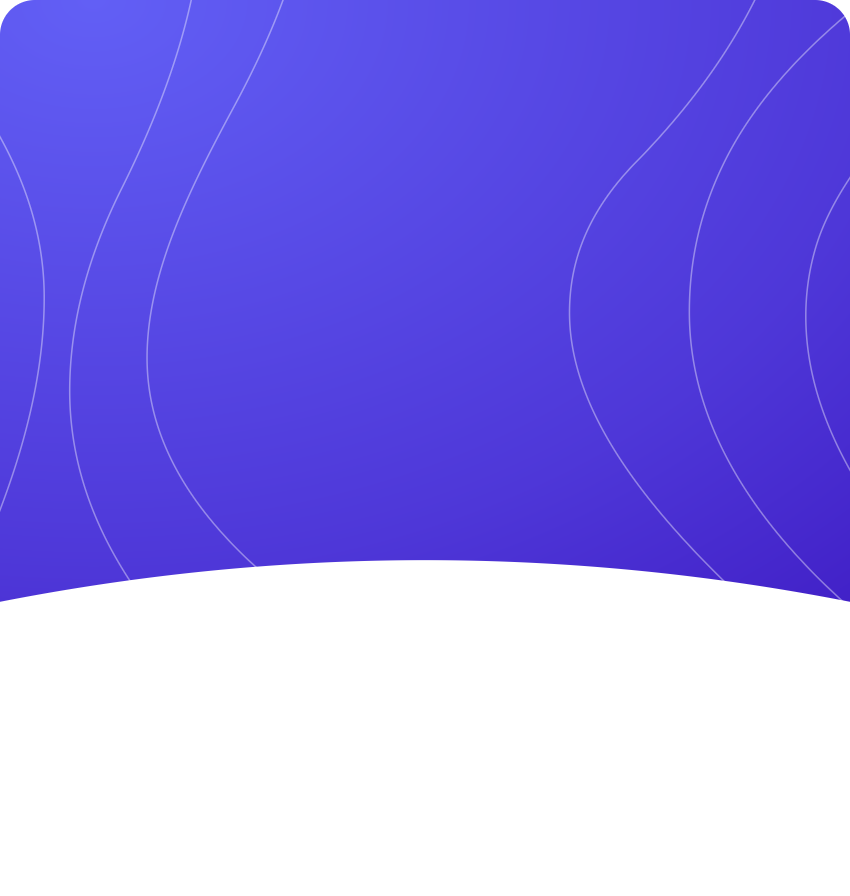
Write a WebGL 1 fragment shader that draws this background.

```glsl
precision highp float;

uniform vec2 u_resolution;

#define GLOW_CENTER vec2(0.11, 0.0)
#define GLOW_SIZE vec2(1.0, 0.709)
#define NEAR_COLOR vec3(0.384, 0.373, 0.961)
#define MID_COLOR vec3(0.306, 0.216, 0.847)
#define FAR_COLOR vec3(0.255, 0.125, 0.780)
#define MID_STOP 0.95
#define FAR_STOP 1.36
#define CORNER_RADIUS 0.041
#define ARC_TOP 0.659
#define ARC_DROP 0.049
#define LINE_WIDTH 0.0018
#define LINE_ALPHA 0.40

// Coverage of the inside of a shape from its signed distance
float cover(float dist, float pixel) {
  return clamp(0.5 - dist / pixel, 0.0, 1.0);
}

// Cubic from node a to node b, each (x, y, dx/dy); gives x and dx/dy at y
vec2 hermite(float y, vec3 a, vec3 b) {
  float span = b.y - a.y;
  float t = (y - a.y) / span;
  float rise = b.x - a.x;
  float quad = 3.0 * rise - span * (2.0 * a.z + b.z);
  float cube = span * (a.z + b.z) - 2.0 * rise;
  float x = a.x + t * (span * a.z + t * (quad + t * cube));
  float slope = a.z + t * (2.0 * quad + 3.0 * t * cube) / span;
  return vec2(x, slope);
}

// Thin strand running down through a joint and a vertical bulge
float strand(vec2 p, float pixel, vec3 top, vec3 joint, vec2 bulge, vec3 foot) {
  vec3 turn = vec3(bulge, 0.0);
  vec2 curve;
  if (p.y < joint.y) curve = hermite(p.y, top, joint);
  else if (p.y < turn.y) curve = hermite(p.y, joint, turn);
  else curve = hermite(p.y, turn, foot);
  float dist = abs(p.x - curve.x) / sqrt(1.0 + curve.y * curve.y);
  return cover(dist - 0.5 * LINE_WIDTH, pixel);
}

// Three strands on each side
float strands(vec2 p, float px) {
  float s = strand(p, px, vec3(0.0, 0.161, 0.55), vec3(0.039, 0.255, 0.275),
                   vec2(0.052, 0.350), vec3(0.0, 0.600, -0.38));
  s = max(s, strand(p, px, vec3(0.225, 0.0, -0.22), vec3(0.143, 0.222, -0.5),
                    vec2(0.082, 0.460), vec3(0.152, 0.682, 0.65)));
  s = max(s, strand(p, px, vec3(0.333, 0.0, -0.37), vec3(0.275, 0.126, -0.54),
                    vec2(0.173, 0.421), vec3(0.301, 0.667, 1.1)));
  s = max(s, strand(p, px, vec3(0.888, 0.0, -0.5), vec3(0.748, 0.191, -0.98),
                    vec2(0.670, 0.368), vec3(0.852, 0.684, 1.02)));
  s = max(s, strand(p, px, vec3(1.0, 0.014, -1.2), vec3(0.853, 0.189, -0.5),
                    vec2(0.811, 0.367), vec3(0.991, 0.707, 1.1)));
  s = max(s, strand(p, px, vec3(1.0, 0.209, -0.66), vec3(0.960, 0.290, -0.30),
                    vec2(0.948, 0.372), vec3(1.0, 0.553, 0.56)));
  return s;
}

// Elliptical glow from the upper left
vec3 glow(vec2 p) {
  float r = length((p - GLOW_CENTER) / GLOW_SIZE);
  vec3 color = mix(NEAR_COLOR, MID_COLOR, clamp(r / MID_STOP, 0.0, 1.0));
  return mix(color, FAR_COLOR, clamp((r - MID_STOP) / (FAR_STOP - MID_STOP), 0.0, 1.0));
}

// Panel with rounded upper corners and an arched lower edge
float panel(vec2 p, float pixel) {
  vec2 corner = vec2(abs(p.x - 0.5) - 0.5, -p.y) + CORNER_RADIUS;
  float rounded = length(max(corner, 0.0)) - CORNER_RADIUS;
  float side = 2.0 * p.x - 1.0;
  float slope = 4.0 * ARC_DROP * side;
  float arch = (p.y - ARC_TOP - ARC_DROP * side * side) / sqrt(1.0 + slope * slope);
  return cover(max(rounded, arch), pixel);
}

void main() {
  // Canvas width is one unit, y runs down from the upper edge
  float pixel = 1.0 / u_resolution.x;
  vec2 p = vec2(gl_FragCoord.x, u_resolution.y - gl_FragCoord.y) * pixel;

  vec3 color = mix(glow(p), vec3(1.0), LINE_ALPHA * strands(p, pixel));
  color = mix(vec3(1.0), color, panel(p, pixel));
  gl_FragColor = vec4(color, 1.0);
}
```
